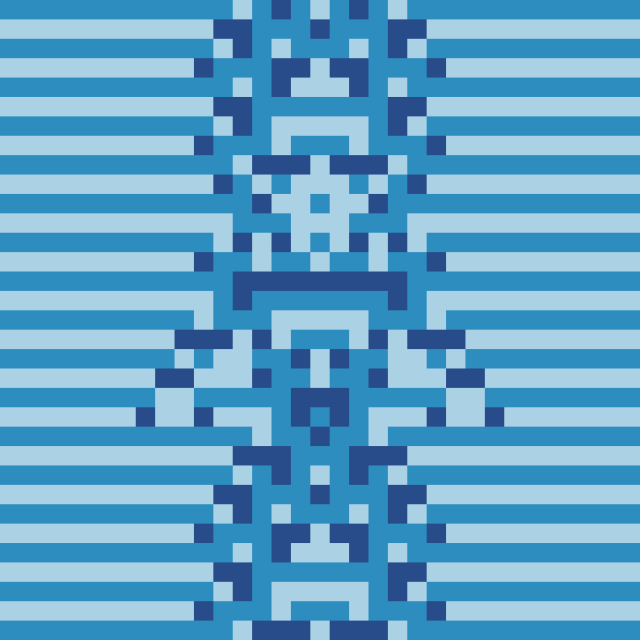
A WebGL 1 fragment shader for this pattern:

```glsl
precision highp float;
// A three-state cellular automaton, mirrored about the middle column, grown
// from the top row downwards. Each cell depends on itself and the unordered
// pair of its neighbours; the empty field flips every row, giving stripes.

uniform vec2 u_resolution;

#define GRID 33.0
#define ROWS 33
#define HALF_WIDTH 17
#define AXIS 16.0
#define MID_BLUE vec3(0.176, 0.553, 0.749)
#define PALE_BLUE vec3(0.671, 0.820, 0.898)
#define DARK_BLUE vec3(0.157, 0.294, 0.537)
// Base-3 digits of each number: next state for every neighbour pair
#define RULE_MID 1474.0
#define RULE_PALE 734.0
#define RULE_DARK 135.0

// Weights 0, 1, 3 give every unordered pair of states a distinct sum
float weight(float state) {
  return state * (state + 1.0) * 0.5;
}

float nextState(float left, float self, float right) {
  float rule = self < 0.5 ? RULE_MID : (self < 1.5 ? RULE_PALE : RULE_DARK);
  float place = floor(pow(3.0, weight(left) + weight(right)) + 0.5);
  return mod(floor((rule + 0.5) / place), 3.0);
}

vec3 stateColor(float state) {
  return state < 0.5 ? MID_BLUE : (state < 1.5 ? PALE_BLUE : DARK_BLUE);
}

void main() {
  // Grid position with rows counted from the top
  vec2 uv = gl_FragCoord.xy / u_resolution;
  vec2 p = vec2(uv.x, 1.0 - uv.y) * GRID;
  vec2 corner = floor(p + 0.5);
  vec2 pixel = GRID / u_resolution;
  vec2 blend = clamp((p - corner) / pixel + 0.5, 0.0, 1.0);

  // Distances from the axis of the two columns beside the nearest corner
  vec2 columns = abs(vec2(corner.x - 1.0, corner.x) - AXIS);

  // Seed: half a row, from the axis outwards
  float cells[HALF_WIDTH + 1];
  for (int i = 0; i <= HALF_WIDTH; i++) cells[i] = 0.0;
  cells[0] = 1.0;
  cells[2] = 2.0;
  cells[4] = 1.0;

  // Grow the rows, keeping the states around the corner
  vec2 upper = vec2(0.0);
  vec2 lower = vec2(0.0);
  for (int row = 0; row < ROWS; row++) {
    float y = float(row);
    if (y > corner.y + 0.5) break;
    vec2 found = vec2(0.0);
    float left = cells[1];
    for (int i = 0; i < HALF_WIDTH; i++) {
      float self = cells[i];
      float d = float(i);
      if (abs(d - columns.x) < 0.5) found.x = self;
      if (abs(d - columns.y) < 0.5) found.y = self;
      cells[i] = nextState(left, self, cells[i + 1]);
      left = self;
    }
    cells[HALF_WIDTH] = cells[HALF_WIDTH - 1];
    if (abs(y - corner.y + 1.0) < 0.5) upper = found;
    if (abs(y - corner.y) < 0.5) lower = found;
  }

  // Blend the four cells across one pixel for smooth edges
  vec3 top = mix(stateColor(upper.x), stateColor(upper.y), blend.x);
  vec3 bottom = mix(stateColor(lower.x), stateColor(lower.y), blend.x);
  gl_FragColor = vec4(mix(top, bottom, blend.y), 1.0);
}
```
